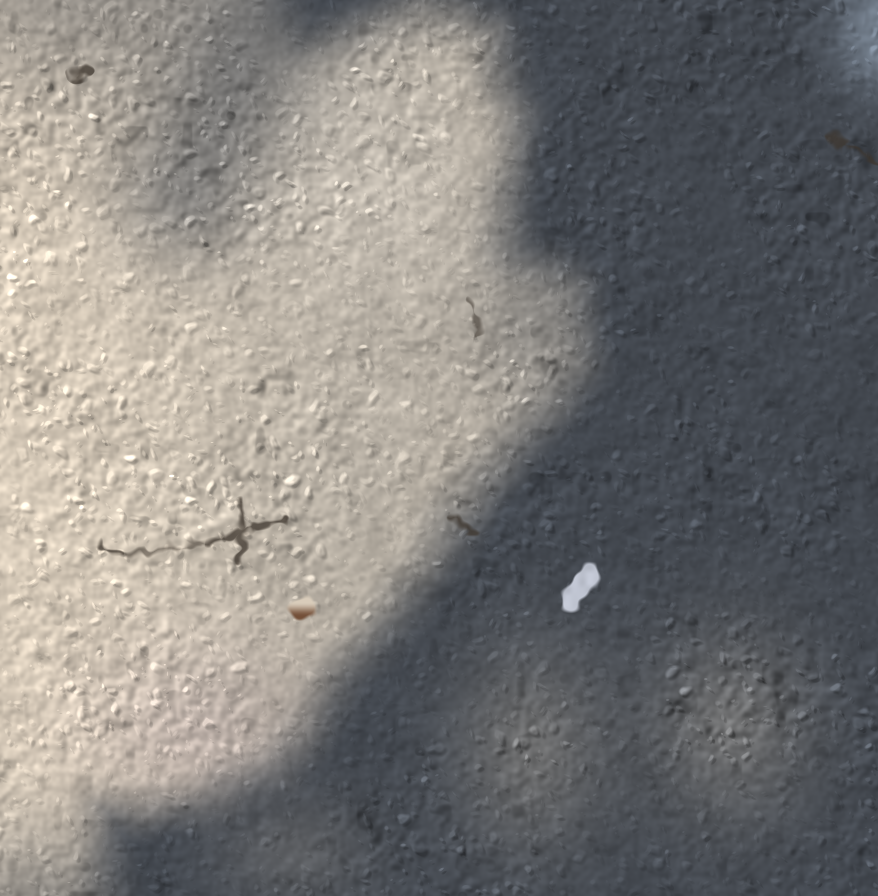
This texture is drawn by a WebGL 2 fragment shader. Its source:

```glsl
#version 300 es
precision highp float;
// Rough asphalt under dappled sunlight: a soft-edged polygon of sun with blurred
// spots of light and shade, over dense grain with pebbles, pits and pale flecks.
// A few ragged twigs, a pale flake and a brown stone lie on top.
uniform vec2 u_resolution;
out vec4 outColor;

const vec3 SHADE = vec3(0.265, 0.285, 0.315);
const vec3 SUN_LEFT = vec3(0.85, 0.80, 0.73);
const vec3 SUN_RIGHT = vec3(0.715, 0.685, 0.64);
const vec3 TWIG = vec3(0.24, 0.21, 0.18);
const vec3 FLAKE = vec3(0.76, 0.78, 0.83);
const vec3 RUST = vec3(0.45, 0.31, 0.22);
const vec2 TO_LIGHT = vec2(-0.0032, 0.0036);
const float PENUMBRA = 0.047;
const float RELIEF = 0.23;
const float CRUMBLE = 0.006;

// Outline of the large sunlit area
const int EDGE_COUNT = 19;
const vec2 SUN_EDGE[EDGE_COUNT] = vec2[EDGE_COUNT](
  vec2(-0.2, 1.2), vec2(0.25, 1.2), vec2(0.34, 0.955), vec2(0.48, 0.99),
  vec2(0.548, 0.96), vec2(0.573, 0.87), vec2(0.557, 0.79), vec2(0.573, 0.72),
  vec2(0.64, 0.675), vec2(0.646, 0.596), vec2(0.592, 0.53), vec2(0.527, 0.453),
  vec2(0.469, 0.362), vec2(0.39, 0.258), vec2(0.306, 0.154), vec2(0.22, 0.108),
  vec2(0.115, 0.09), vec2(0.098, -0.2), vec2(-0.2, -0.2));

vec2 hash2(vec2 p) {
  vec3 q = fract(p.xyx * vec3(0.1031, 0.1030, 0.0973));
  q += dot(q, q.yzx + 33.33);
  return fract((q.xx + q.yz) * q.zy);
}

float noise(vec2 p) {
  vec2 i = floor(p), f = fract(p);
  f = f * f * (3.0 - 2.0 * f);
  return mix(mix(hash2(i).x, hash2(i + vec2(1, 0)).x, f.x),
             mix(hash2(i + vec2(0, 1)).x, hash2(i + 1.0).x, f.x), f.y);
}

float fbm(vec2 p) {
  float sum = 0.0, amp = 0.5;
  for (int i = 0; i < 4; i++) {
    sum += amp * noise(p);
    p = mat2(1.6, 1.2, -1.2, 1.6) * p + 7.3;
    amp *= 0.5;
  }
  return sum;
}

float segment(vec2 p, vec2 a, vec2 b) {
  vec2 d = b - a;
  return length(p - a - d * clamp(dot(p - a, d) / dot(d, d), 0.0, 1.0));
}

float glow(vec2 p, vec2 center, vec2 size) {
  vec2 q = (p - center) / size;
  return exp(-dot(q, q));
}

float sunDistance(vec2 p) {
  float d = 10.0, side = 1.0;
  for (int i = 0; i < EDGE_COUNT; i++) {
    vec2 a = SUN_EDGE[i], b = SUN_EDGE[(i + 1) % EDGE_COUNT];
    d = min(d, segment(p, a, b));
    if ((a.y > p.y) != (b.y > p.y) &&
        p.x < a.x + (b.x - a.x) * (p.y - a.y) / (b.y - a.y)) side = -side;
  }
  return side * d;
}

// Scattered stones: x is height, y is paleness
vec2 pebbles(vec2 p, float scale, float share) {
  vec2 cell = floor(p * scale), best = vec2(0);
  for (int k = 0; k < 9; k++) {
    vec2 id = cell + vec2(k % 3, k / 3) - 1.0;
    vec2 r = hash2(id + scale), s = hash2(id + scale + 51.7);
    vec2 q = p * scale - id - 0.15 - 0.7 * r;
    float c = cos(6.28 * s.x), n = sin(6.28 * s.x);
    q = mat2(c, n, -n, c) * q * vec2(1.0, 1.5);
    float size = mix(0.20, 0.55, s.y * s.y);
    float h = smoothstep(size, size * 0.3, length(q)) * step(fract(r.x * 17.0 + s.y * 5.0), share);
    best = max(best, vec2(h * (0.5 + size), h * pow(s.x, 4.0)));
  }
  return best;
}

// Ground relief and paleness, same layout as pebbles()
vec2 ground(vec2 p) {
  vec2 q = p + CRUMBLE * (vec2(noise(p * 110.0), noise(p * 110.0 + 31.0)) - 0.5);
  vec2 stones = pebbles(q, 50.0, 0.40) + 0.5 * pebbles(q, 84.0, 0.40);
  stones.x += 1.1 * noise(p * 80.0) + 0.9 * noise(p.yx * 135.0 + 9.0);
  return stones;
}

// Soft mask of a thin, crooked and broken stroke
float stroke(vec2 p, vec2 a, vec2 b, float width) {
  p += 0.012 * (vec2(noise(p * 90.0), noise(p * 90.0 + 19.0)) - 0.5);
  float ragged = width * (2.0 * noise(p * 110.0) - 0.2);
  return smoothstep(ragged + 0.003, ragged - 0.0025, segment(p, a, b));
}

void main() {
  vec2 p = gl_FragCoord.xy / u_resolution.y;
  vec2 wobble = vec2(fbm(p * 11.0), fbm(p * 11.0 + 40.0)) - 0.47;

  // Sun, half-shade at the upper left, and spots of light in the shadow
  float sun = smoothstep(-PENUMBRA, PENUMBRA, -sunDistance(p + 0.035 * wobble));
  float band = segment(p, vec2(0.33, 1.05), vec2(0.21, 0.79));
  sun *= 1.0 - 0.52 * exp(-band * band / 0.0075);
  sun *= 1.0 - 0.42 * glow(p, vec2(0.10, 1.03), vec2(0.22, 0.16));
  sun *= 1.0 - 0.50 * glow(p, vec2(0.06, -0.02), vec2(0.15, 0.10));
  sun *= 1.0 - 0.38 * glow(p, vec2(0.61, 0.65), vec2(0.08, 0.11));
  sun += 0.36 * glow(p, vec2(0.59, 0.165), vec2(0.085, 0.115));
  sun += 0.35 * glow(p, vec2(0.815, 0.19), vec2(0.095, 0.11));
  sun += 0.20 * glow(p, vec2(0.33, 0.05), vec2(0.09, 0.07));
  vec3 lit = mix(SUN_LEFT, SUN_RIGHT, smoothstep(0.0, 0.45, p.x));
  lit += 0.06 * glow(p, vec2(0.41, 0.81), vec2(0.12, 0.14));
  lit -= vec3(0.03, 0.04, 0.015) * glow(p, vec2(0.22, 0.18), vec2(0.13, 0.10));
  vec3 color = mix(SHADE, lit, clamp(sun, 0.0, 1.0));
  color += vec3(0.24, 0.27, 0.30) * glow(p, vec2(0.99, 0.96), vec2(0.055, 0.06));

  // Stones, pits and grain, rougher in patches and in the small spots
  float patchy = mix(0.55, 1.15, smoothstep(0.3, 0.65, fbm(p * 9.0 + 3.0)));
  patchy += 0.6 * (glow(p, vec2(0.59, 0.16), vec2(0.07)) + glow(p, vec2(0.81, 0.18), vec2(0.08))
          + glow(p, vec2(0.57, 0.60), vec2(0.06)));
  vec2 here = ground(p);
  float slope = clamp(here.x - ground(p + TO_LIGHT).x, -1.1, 0.9);
  float pit = smoothstep(0.70, 0.88, noise(p * 62.0 + 5.0)) * noise(p * 120.0 + 2.0);
  color *= 1.0 + patchy * (RELIEF * slope + 0.26 * here.y - 0.22 * pit);
  color *= 0.89 + 0.14 * fbm(p * 24.0) + 0.08 * noise(p * 200.0);

  // Twigs and dark crumbs
  float twig = stroke(p, vec2(0.11, 0.39), vec2(0.135, 0.381), 0.004);
  twig = max(twig, 0.7 * stroke(p, vec2(0.135, 0.381), vec2(0.23, 0.395), 0.003));
  twig = max(twig, stroke(p, vec2(0.23, 0.395), vec2(0.315, 0.420), 0.004));
  twig = max(twig, stroke(p, vec2(0.270, 0.437), vec2(0.268, 0.370), 0.003));
  twig = max(twig, stroke(p, vec2(0.922, 0.848), vec2(0.99, 0.812), 0.004));
  twig = max(twig, 0.7 * stroke(p, vec2(0.527, 0.660), vec2(0.533, 0.625), 0.003));
  twig = max(twig, stroke(p, vec2(0.505, 0.427), vec2(0.526, 0.404), 0.003));
  twig = max(twig, stroke(p, vec2(0.083, 0.917), vec2(0.094, 0.922), 0.006));
  color = mix(color, TWIG, 0.75 * twig);

  // Brown stone and pale flake
  float stone = length((p - vec2(0.338, 0.322)) * vec2(0.85, 1.0)) + 0.008 * (noise(p * 90.0) - 0.5);
  vec3 stoneColor = mix(RUST, SUN_LEFT, smoothstep(-0.010, 0.006, p.y - 0.322));
  color = mix(color, stoneColor, smoothstep(0.015, 0.009, stone));
  float flake = segment(p, vec2(0.638, 0.330), vec2(0.657, 0.358)) + 0.010 * (noise(p * 85.0) - 0.5);
  color = mix(color, FLAKE * (0.92 + 0.12 * noise(p * 120.0)), smoothstep(0.0145, 0.0095, flake));

  outColor = vec4(clamp(color, 0.0, 1.0), 1.0);
}
```
